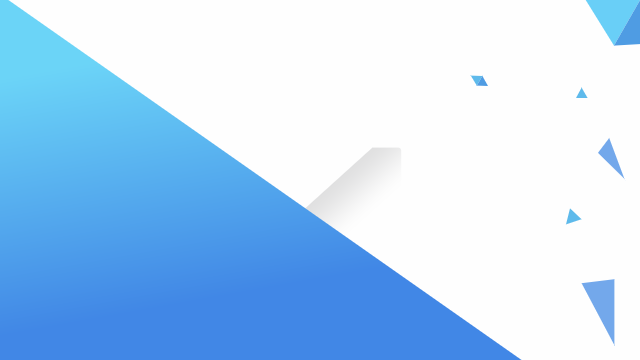
Reproduce this background procedurally as a WebGL 1 fragment shader.

```glsl
precision highp float;

uniform vec2 u_resolution;

// Signed distance to the line a-b, positive on its left side
float lineSide(vec2 p, vec2 a, vec2 b) {
  vec2 dir = normalize(b - a);
  return dir.x * (p.y - a.y) - dir.y * (p.x - a.x);
}

// Smooth coverage from a distance that is positive inside
float coverage(float inside) {
  return clamp(inside * u_resolution.y / 9.0 + 0.5, 0.0, 1.0);
}

// Triangle with corners in either winding order
float shard(vec2 p, vec2 a, vec2 b, vec2 c) {
  float winding = sign(lineSide(c, a, b));
  float inside = min(lineSide(p, a, b) * winding, lineSide(p, b, c) * winding);
  return coverage(min(inside, lineSide(p, c, a) * winding));
}

void main() {
  // The canvas is 16 by 9 units
  vec2 p = gl_FragCoord.xy / u_resolution * vec2(16.0, 9.0);
  vec3 color = vec3(0.995);

  // Soft grey fold with a rounded upper right corner
  float depth = lineSide(p, vec2(9.31, 5.31), vec2(7.65, 3.81));
  vec2 corner = p - vec2(10.03, 5.31) + 0.08;
  float box = length(max(corner, 0.0)) + min(max(corner.x, corner.y), 0.0) - 0.08;
  float fade = 1.0 - smoothstep(-0.1, 1.25, depth);
  color -= vec3(0.118, 0.118, 0.116) * fade * coverage(min(depth, -box));

  // Large blue wedge with a tilted gradient
  float ramp = clamp((9.0 - p.y + 0.18 * p.x - 2.0) / 6.4, 0.0, 1.0);
  vec3 wedge = mix(vec3(0.42, 0.83, 0.97), vec3(0.255, 0.53, 0.9), ramp);
  color = mix(color, wedge, coverage(lineSide(p, vec2(13.04, 0.0), vec2(0.21, 9.0))));

  // Two-tone crystal at the top right
  vec3 sky = vec3(0.37, 0.73, 0.92);
  vec3 azure = vec3(0.31, 0.61, 0.89);
  vec3 periwinkle = vec3(0.45, 0.66, 0.92);
  color = mix(color, vec3(0.41, 0.81, 0.97),
    shard(p, vec2(14.58, 9.1), vec2(16.06, 9.1), vec2(15.35, 7.86)));
  color = mix(color, azure, shard(p, vec2(15.35, 7.86), vec2(16.06, 9.1), vec2(16.2, 7.91)));

  // Small two-tone gem
  color = mix(color, sky, shard(p, vec2(11.77, 7.11), vec2(12.06, 7.1), vec2(11.92, 6.86)));
  color = mix(color, azure, shard(p, vec2(12.06, 7.1), vec2(12.2, 6.85), vec2(11.92, 6.86)));

  // Small sky shards
  float small = shard(p, vec2(14.54, 6.81), vec2(14.69, 6.55), vec2(14.4, 6.55));
  small = max(small, shard(p, vec2(14.25, 3.79), vec2(14.54, 3.52), vec2(14.15, 3.39)));
  color = mix(color, sky, small);

  // Long periwinkle shards
  float tall = shard(p, vec2(15.23, 5.55), vec2(15.61, 4.53), vec2(14.95, 5.18));
  tall = max(tall, shard(p, vec2(14.54, 1.92), vec2(15.36, 2.02), vec2(15.36, 0.37)));
  color = mix(color, periwinkle, tall);

  gl_FragColor = vec4(color, 1.0);
}
```
